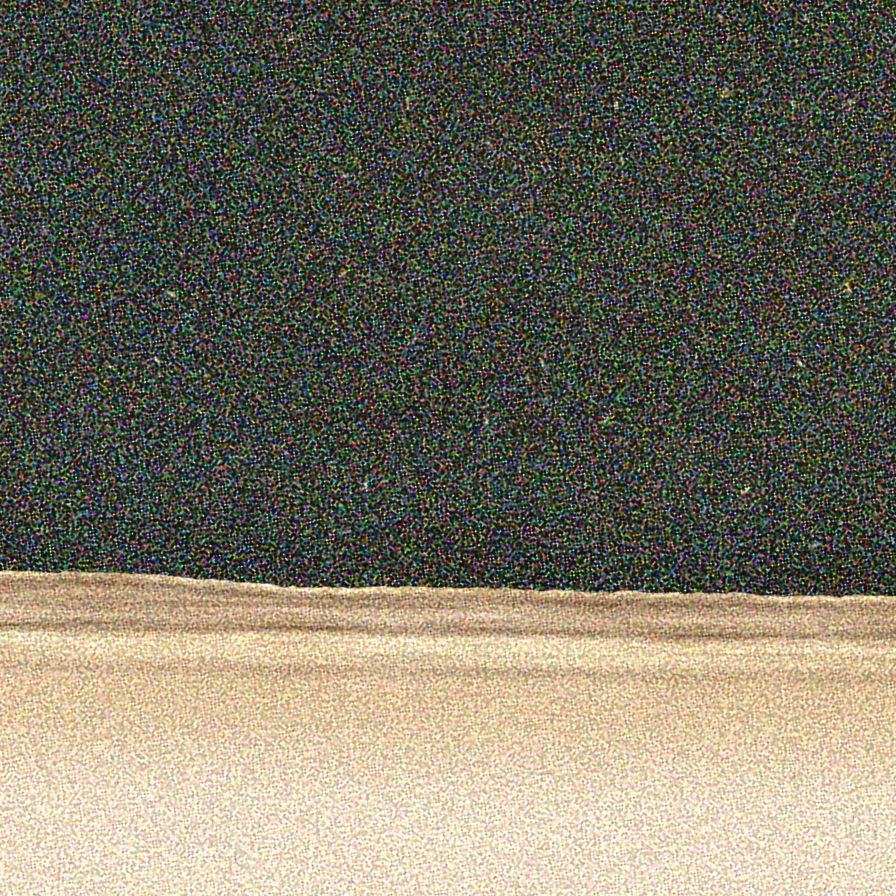
Give the GLSL for this texture, as a Shadertoy shader.

```glsl
// Grainy dark field above a pale, layered bank of sand.
#define GRAIN 410.0
#define GRAIN_CRISP 0.65
#define DARK_GRAIN 0.68
#define SAND_GRAIN 0.42
#define FLECK_CELLS 14.0
#define FLECK_GAIN 0.50
#define DARK_COLOR vec3(0.246, 0.268, 0.222)
#define BROWN_COLOR vec3(0.735, 0.625, 0.500)
#define CREAM_COLOR vec3(0.905, 0.815, 0.665)
#define TAN_COLOR vec3(0.875, 0.765, 0.615)
#define PALE_COLOR vec3(0.945, 0.875, 0.780)

float hash(vec2 p) {
    vec3 q = fract(vec3(p.xyx) * 0.1031);
    q += dot(q, q.yzx + 33.33);
    return fract((q.x + q.y) * q.z);
}

float noise(vec2 p) {
    vec2 cell = floor(p), f = fract(p);
    f = f * f * (3.0 - 2.0 * f);
    return mix(mix(hash(cell), hash(cell + vec2(1, 0)), f.x),
               mix(hash(cell + vec2(0, 1)), hash(cell + vec2(1, 1)), f.x), f.y);
}

float fbm(vec2 p) {
    float sum = 0.0, gain = 0.5;
    for (int i = 0; i < 4; i++) {
        sum += gain * (noise(p) - 0.5);
        p = p * 2.03 + 17.1;
        gain *= 0.5;
    }
    return sum;
}

// Noise less the mean of its neighbours, so that it forms no large clumps.
float crispNoise(vec2 p) {
    vec2 e = vec2(1, 0);
    float around = noise(p + e) + noise(p - e) + noise(p + e.yx) + noise(p - e.yx);
    return noise(p) - 0.5 - GRAIN_CRISP * (0.25 * around - 0.5);
}

// Shared brightness grain with a weaker independent part per channel.
// The turned lattice keeps the grain free of beats with the canvas rows.
vec3 colorGrain(vec2 p, float chroma) {
    vec2 q = mat2(0.8, 0.6, -0.6, 0.8) * p * GRAIN;
    vec3 tint = vec3(noise(q + 531.3), noise(q + 1207.6), noise(q + 1913.4)) - 0.5;
    return crispNoise(q) + chroma * tint * vec3(1.0, 0.8, 1.0);
}

// Soft horizontal stripe around a height.
float stripe(float y, float center, float width) {
    float d = (y - center) / width;
    return exp(-d * d);
}

float bankEdge(float x) {
    float slope = 0.362 - 0.018 * smoothstep(0.08, 0.40, x) - 0.009 * smoothstep(0.4, 1.0, x);
    return slope + 0.005 * fbm(vec2(x * 28.0, 3.0)) + 0.004 * fbm(vec2(x * 110.0, 8.0));
}

// Short bright fibres, one candidate per grid cell.
float flecks(vec2 p) {
    vec2 q = p * FLECK_CELLS, cell = floor(q);
    float chance = step(0.72, hash(cell + 71.0));
    vec2 center = 0.25 + 0.5 * vec2(hash(cell + 13.0), hash(cell + 29.0));
    float angle = 6.2832 * hash(cell + 47.0);
    vec2 dir = vec2(cos(angle), sin(angle));
    vec2 d = fract(q) - center;
    float along = dot(d, dir), across = dot(d, vec2(-dir.y, dir.x));
    return chance * exp(-along * along * 140.0 - across * across * 1600.0);
}

vec3 darkField(vec2 p, float height) {
    vec3 color = DARK_COLOR + 0.045 * fbm(p * 5.0);
    color += vec3(-0.004, 0.004, 0.016) * stripe(p.x, 0.17, 0.16);
    color *= 0.90 + 0.10 * smoothstep(0.0, 0.14, height);
    color += FLECK_GAIN * vec3(1.0, 0.92, 0.68) * flecks(p);

    // Bright grains are sparse and strong; dark ones ease into a floor.
    vec3 grain = colorGrain(p, 0.65);
    color += DARK_GRAIN * (grain + 0.8 * grain * grain - 0.055);
    return 0.5 * (color + sqrt(color * color + 0.008));
}

vec3 sandBank(vec2 p, float depth) {
    // Strata flatten out relative to the top edge.
    float level = p.y - 0.303 + 0.014 * p.x + 0.006 * fbm(vec2(p.x * 4.0, 9.0));
    float streak = fbm(vec2(p.x * 9.0, level * 190.0));
    float patches = fbm(p * vec2(9.0, 14.0) + 4.0);

    vec3 color = mix(PALE_COLOR, TAN_COLOR, smoothstep(-0.21, -0.06, level + 0.08 * patches));
    color = mix(color, CREAM_COLOR, stripe(level, -0.021, 0.018));
    color = mix(color, BROWN_COLOR, 0.55 * stripe(level, -0.046, 0.008));
    color = mix(color, BROWN_COLOR, smoothstep(-0.010, 0.003, level));

    // Thin dark seams and the broken, lit upper rim.
    float seam = 0.3 + 1.1 * noise(vec2(p.x * 6.0, 21.0));
    float rim = 0.4 + 1.2 * noise(vec2(p.x * 70.0, 33.0));
    color -= vec3(0.12, 0.12, 0.11) * seam * stripe(level, 0.0, 0.0045);
    color -= vec3(0.13, 0.13, 0.12) * seam * stripe(depth, 0.013, 0.004);
    color += 0.08 * stripe(level, 0.017, 0.005);
    color += 0.34 * streak * smoothstep(-0.07, 0.0, level);
    color += vec3(0.16, 0.17, 0.12) * rim * stripe(depth, 0.002, 0.004);
    color += vec3(0.06, 0.09, 0.12) * patches * smoothstep(-0.3, -0.08, level);

    // Sparse dark specks.
    color -= 0.12 * smoothstep(0.88, 1.0, noise(p * 190.0 + 41.0));
    return color + SAND_GRAIN * colorGrain(p + 3.0, 0.42);
}

void mainImage(out vec4 fragColor, in vec2 fragCoord) {
    vec2 p = fragCoord / iResolution.xy;
    float height = p.y - bankEdge(p.x);
    float soft = 1.2 / iResolution.y;
    vec3 color = mix(sandBank(p, -height), darkField(p, height), smoothstep(-soft, soft, height));
    fragColor = vec4(clamp(color, 0.0, 1.0), 1.0);
}
```
